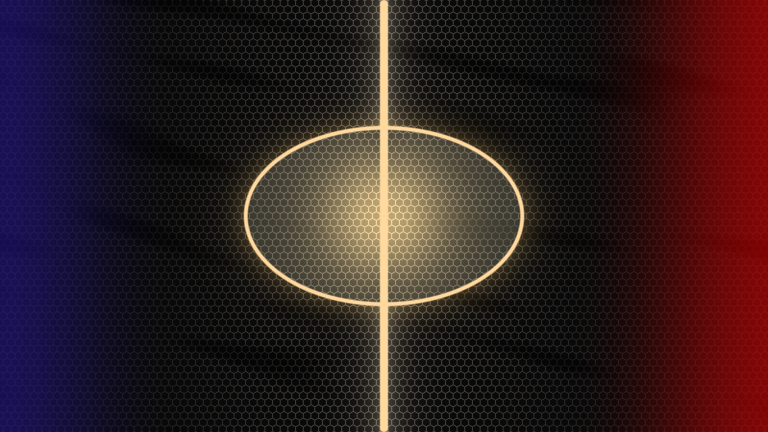
Write a Shadertoy shader that draws this background.

```glsl
// A dark honeycomb mesh between a blue left edge and a red right edge, with a
// glowing cream ellipse split by a vertical bar. Built from a hexagonal repeat,
// distance functions, exponential glows and gradient noise for faint streaks.

vec2 gradientAt(vec2 cell) {
    float angle = 6.2832 * fract(sin(dot(cell, vec2(127.1, 311.7))) * 43758.5);
    return vec2(cos(angle), sin(angle));
}

float gradientNoise(vec2 p) {
    vec2 i = floor(p), f = fract(p);
    vec2 u = f * f * (3.0 - 2.0 * f);
    vec2 e = vec2(0.0, 1.0);
    float low = mix(dot(gradientAt(i), f), dot(gradientAt(i + e.yx), f - e.yx), u.x);
    float high = mix(dot(gradientAt(i + e), f - e), dot(gradientAt(i + e.yy), f - e.yy), u.x);
    return mix(low, high, u.y);
}

// Distance to the nearest wall of a pointed-top hexagonal grid of unit pitch
float hexWall(vec2 p) {
    vec2 pitch = vec2(1.0, 1.7320508);
    vec2 a = mod(p, pitch) - 0.5 * pitch;
    vec2 b = mod(p + 0.5 * pitch, pitch) - 0.5 * pitch;
    vec2 q = abs(dot(a, a) < dot(b, b) ? a : b);
    return 0.5 - max(q.x, dot(q, vec2(0.5, 0.8660254)));
}

float ellipseDistance(vec2 p, vec2 radii) {
    float k = length(p / radii);
    return k * (k - 1.0) / max(length(p / (radii * radii)), 1e-4);
}

void mainImage(out vec4 fragColor, in vec2 fragCoord) {
    vec2 uv = fragCoord / iResolution.xy;
    vec2 p = (fragCoord - 0.5 * iResolution.xy) / iResolution.y;
    float pixel = 1.0 / iResolution.y;
    vec3 cream = vec3(1.0, 0.85, 0.62);

    float ring = ellipseDistance(p, vec2(0.320, 0.204));
    float bar = length(vec2(p.x, max(abs(p.y) - 0.491, 0.0))) - 0.0093;
    float inside = smoothstep(pixel, -pixel, ring);

    // Dark base with faint slanted streaks
    float streak = gradientNoise(vec2(p.x * 2.5, p.y * 14.0 + p.x * 3.0) + 4.0);
    float shade = 1.0 - 0.45 * smoothstep(0.1, 0.5, streak);
    vec3 color = vec3(0.035, 0.034, 0.035) * shade;

    // Coloured side lights
    color += vec3(0.06, 0.03, 0.29) * pow(smoothstep(0.24, 0.0, uv.x), 1.2);
    color += vec3(0.48, -0.01, -0.01) * pow(smoothstep(0.74, 1.02, uv.x), 1.1);

    // Soft light around the bar and the ellipse
    color += vec3(0.24, 0.22, 0.18) * exp(-max(bar, 0.0) / 0.035) * (1.0 - inside);
    color += vec3(0.24, 0.19, 0.10) * exp(-max(ring, 0.0) / 0.032) * (1.0 - inside);

    // Lit interior, brightest at the centre
    float core = exp(-dot(p, p) / 0.022);
    vec3 interior = mix(vec3(0.23, 0.22, 0.185), vec3(0.75, 0.65, 0.45), core);
    color = mix(color, interior, inside);

    // Honeycomb walls fade towards the sides
    float pitch = 0.0178;
    float wall = hexWall(p / pitch) * pitch;
    float mesh = smoothstep(0.0012 + 0.6 * pixel, 0.0012 - 0.6 * pixel, wall);
    float meshLight = 0.03 + 0.21 * exp(-p.x * p.x / 0.22);
    color += vec3(1.0, 0.97, 0.9) * mesh * meshLight * shade;

    // Cream outline and bar
    color = mix(color, cream, smoothstep(pixel, -pixel, abs(ring) - 0.0045));
    color = mix(color, cream, smoothstep(pixel, -pixel, bar));

    fragColor = vec4(clamp(color, 0.0, 1.0), 1.0);
}
```
